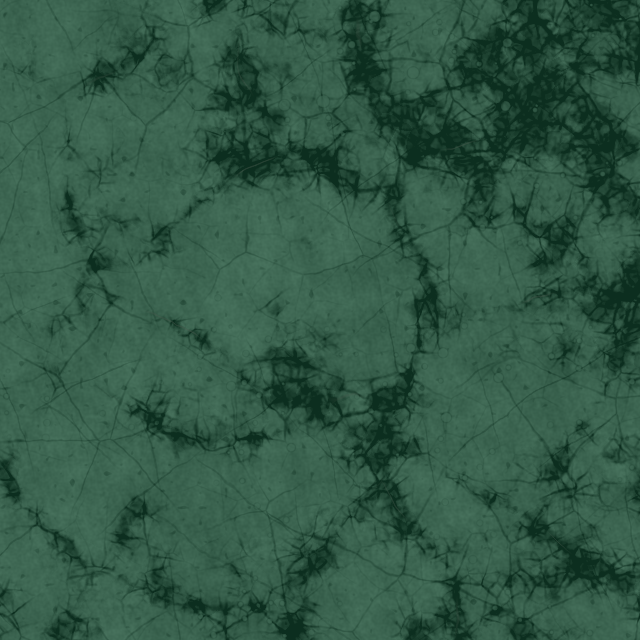
A three.js fragment shader for this texture:

```glsl
// Dark green marble: clean pale patches broken by shattered seams, hairlines and pebbles.
varying vec2 vUv;

const vec3 DEEP_GREEN = vec3(0.07, 0.205, 0.143);
const vec3 PALE_GREEN = vec3(0.25, 0.412, 0.332);
const vec3 WARM_GREY = vec3(0.29, 0.36, 0.31);

vec2 hash2(vec2 p) {
  vec3 q = fract(p.xyx * vec3(0.1031, 0.1030, 0.0973));
  q += dot(q, q.yzx + 33.33);
  return fract((q.xx + q.yz) * q.zy);
}

vec2 rotate(vec2 p, float angle) {
  float c = cos(angle), s = sin(angle);
  return vec2(c * p.x - s * p.y, s * p.x + c * p.y);
}

float slope(vec2 cell, vec2 offset) {
  float angle = 6.2832 * hash2(cell).x;
  return dot(vec2(cos(angle), sin(angle)), offset);
}

// Gradient noise, about -0.7 to 0.7
float noise(vec2 p) {
  vec2 i = floor(p), f = fract(p);
  vec2 u = f * f * f * (f * (f * 6.0 - 15.0) + 10.0);
  vec2 e = vec2(1.0, 0.0);
  return mix(mix(slope(i, f), slope(i + e.xy, f - e.xy), u.x),
             mix(slope(i + e.yx, f - e.yx), slope(i + e.xx, f - e.xx), u.x), u.y);
}

float fbm(vec2 p) {
  float sum = 0.0, amp = 0.5;
  for (int i = 0; i < 5; i++) {
    sum += amp * noise(p);
    p = rotate(p, 0.6) * 2.03 + 7.3;
    amp *= 0.5;
  }
  return sum;
}

// Distance to the nearest cell border (x) and a random value of the cell (y)
vec2 shards(vec2 p) {
  vec2 base = floor(p), nearCell = base, nearVec = vec2(0.0);
  float best = 9.0;
  for (int y = -1; y <= 1; y++) for (int x = -1; x <= 1; x++) {
    vec2 cell = base + vec2(x, y);
    vec2 v = cell + hash2(cell) - p;
    if (dot(v, v) < best) { best = dot(v, v); nearVec = v; nearCell = cell; }
  }
  float border = 9.0;
  for (int y = -2; y <= 2; y++) for (int x = -2; x <= 2; x++) {
    vec2 cell = nearCell + vec2(x, y);
    vec2 v = cell + hash2(cell) - p;
    vec2 gap = v - nearVec;
    if (dot(gap, gap) > 0.0001) border = min(border, dot(0.5 * (v + nearVec), normalize(gap)));
  }
  return vec2(border, hash2(nearCell + 5.0).y);
}

// Crack lines (x) that fade in and out, and the cell value (y)
vec2 cracks(vec2 p, float scale, float width) {
  vec2 s = shards(p * scale);
  float fade = smoothstep(-0.25, 0.15, noise(p * scale * 0.8 + scale));
  return vec2((1.0 - smoothstep(0.0, width, s.x / scale)) * fade, s.y);
}

// Long thin wandering lines along one direction
float hairlines(vec2 p, float angle, float count) {
  vec2 q = rotate(p, angle);
  q.x += 0.07 * noise(q * 2.5 + count) + 0.012 * fbm(q * 16.0);
  float lane = floor(q.x * count);
  float centre = 0.2 + 0.6 * hash2(vec2(lane, count)).x;
  float d = abs(fract(q.x * count) - centre) / count;
  float gate = smoothstep(0.0, 0.25, noise(vec2(lane * 3.7, q.y * 5.0)));
  return (1.0 - smoothstep(0.0003, 0.0022, d)) * gate;
}

// Round pebbles: filled disc (x) and dark rim (y)
vec2 pebbles(vec2 p, float scale, float share) {
  vec2 cell = floor(p * scale), rnd = hash2(cell + 61.0);
  vec2 centre = 0.3 + 0.4 * hash2(cell + 17.0);
  float d = (length(fract(p * scale) - centre) - mix(0.07, 0.2, rnd.y)) / scale;
  float present = step(rnd.x, share);
  return present * vec2(1.0 - smoothstep(-0.002, 0.001, d),
                        1.0 - smoothstep(0.0, 0.002, abs(d - 0.001)));
}

void main() {
  vec2 p = vUv + 3.0;
  vec2 w = p + 0.035 * vec2(fbm(p * 6.0), fbm(p * 6.0 + 31.0));

  // Broken zones follow wandering seams and ragged patches, denser to the right
  float seam = shards(w * 3.6 + 0.6 * noise(p * 3.0)).x;
  float damage = 0.22 + 0.42 * exp(-9.0 * seam) + 0.85 * fbm(p * 3.0 + 9.0);
  damage += 0.8 * fbm(p * 10.0 + 4.0) + 0.3 * (vUv.x - 0.5);
  damage = smoothstep(0.08, 0.95, damage);

  // Cloudy ground with fine grain
  float tone = 0.95 + 0.2 * fbm(p * 4.0 + 40.0) + 0.35 * fbm(p * 18.0 + 12.0);
  tone += 0.13 * noise(p * 110.0) + 0.13 * noise(p * 205.0);
  tone += 0.1 * noise(rotate(p, -0.35) * vec2(95.0, 14.0));
  tone -= 0.16 * damage;

  // Fractures from large to tiny; the finer ones mostly in broken zones
  float ragged = max(0.0, 0.5 + 1.2 * noise(p * 55.0));
  vec2 large = cracks(w, 7.0, 0.0025 + 0.007 * damage * ragged);
  vec2 medium = cracks(w + 0.7, 15.0, 0.0024 + 0.006 * damage * ragged);
  vec2 small = cracks(w + 1.9, 32.0, 0.0024 + 0.004 * damage * ragged);
  vec2 tiny = cracks(w + 2.6, 62.0, 0.0026 + 0.002 * damage);
  tone += 0.08 * (large.y - 0.5) + 0.3 * damage * (small.y + tiny.y - 1.0);
  tone -= large.x * (0.32 + 0.35 * damage);
  tone -= medium.x * (0.12 + 0.5 * smoothstep(0.05, 0.5, damage));
  tone -= small.x * 0.55 * smoothstep(0.06, 0.55, damage);
  tone -= tiny.x * 0.42 * smoothstep(0.15, 0.7, damage);

  // Crumbly dark clots, grit and loose specks
  tone -= 0.55 * smoothstep(0.4, 0.9, damage + 1.4 * fbm(w * 22.0));
  tone -= 0.35 * damage * smoothstep(0.05, 0.4, noise(p * 85.0));
  tone -= 0.35 * smoothstep(0.36, 0.55, noise(p * 75.0 + 3.0));

  // Hairlines in three directions
  tone -= 0.3 * hairlines(p, 0.95, 9.0) + 0.24 * hairlines(p, -0.3, 11.0);
  tone -= 0.24 * hairlines(p, -0.9, 7.0);

  // Clusters of pale pebbles lie over the cracks
  vec2 stones = pebbles(p, 21.0, 0.13) + pebbles(p + 0.37, 46.0, 0.15);
  stones *= smoothstep(-0.15, 0.2, noise(p * 4.0 + 50.0) + 0.5 * (vUv.x - 0.5));
  tone -= 0.16 * stones.y;
  tone = mix(tone, 1.0, 0.6 * min(stones.x, 1.0));

  // A few warm mineral threads along the seams
  vec3 color = mix(DEEP_GREEN, PALE_GREEN, clamp(tone, -0.12, 1.2));
  float thread = (1.0 - smoothstep(0.001, 0.008, seam)) * smoothstep(0.2, 0.45, noise(p * 9.0 + 20.0));
  gl_FragColor = vec4(mix(color, WARM_GREY, 0.4 * thread), 1.0);
}
```
